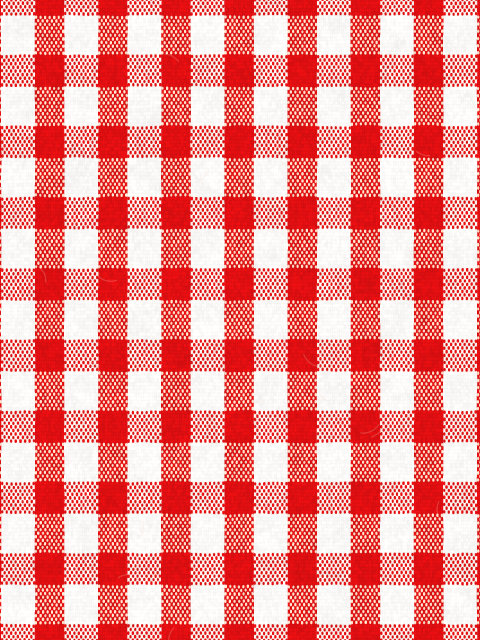
A WebGL 2 fragment shader for this texture:

```glsl
#version 300 es
precision highp float;

#define REPEATS vec2(7.6, 8.99)
#define PHASE vec2(0.554, 0.772)
#define THREADS vec2(28.0, 20.0)
#define RED_THREADS vec2(13.0, 9.0)
#define WEFT_SIZE 0.52
#define WOBBLE 0.32
#define SAMPLES 4
#define FIBRES 26
#define RED vec3(0.85, 0.055, 0.065)
#define WHITE vec3(0.975, 0.967, 0.962)
#define CREAM vec3(0.955, 0.83, 0.75)
#define BLUSH vec3(0.965, 0.92, 0.90)

uniform vec2 u_resolution;
out vec4 fragColor;

float hash(vec2 p) {
    vec3 q = fract(vec3(p.xyx) * 0.1031);
    q += dot(q, q.yzx + 33.33);
    return fract((q.x + q.y) * q.z);
}

float noise(vec2 p) {
    vec2 i = floor(p), f = fract(p);
    f = f * f * (3.0 - 2.0 * f);
    vec2 e = vec2(1.0, 0.0);
    return mix(mix(hash(i), hash(i + e.xy), f.x),
               mix(hash(i + e.yx), hash(i + e.xx), f.x), f.y);
}

// Plain weave: vertical warp floats with rounded weft crossings between them
vec3 cloth(vec2 p) {
    vec2 t = (p * REPEATS - PHASE) * THREADS;
    t += WOBBLE * (vec2(noise(t * 0.21), noise(t * 0.21 + 57.0)) - 0.5);
    vec2 id = floor(t), q = fract(t) - 0.5;
    float grain = hash(id + 300.0);

    // Dyed bands in each direction
    vec2 dyed = step(mod(id, THREADS), RED_THREADS - 0.5);
    bool mixedCell = dyed.x != dyed.y;
    vec3 warp = dyed.x > 0.5 ? RED : (mixedCell ? BLUSH : WHITE);
    vec3 weft = dyed.y > 0.5 ? RED : (mixedCell ? CREAM : WHITE);

    // Alternate crossings show the weft
    float over = mod(id.x + id.y, 2.0);
    float size = WEFT_SIZE + 0.12 * (grain - 0.5);
    float knot = over * (1.0 - smoothstep(-0.08, 0.08, length(q * vec2(0.95, 1.05)) - size));
    vec3 color = mix(warp, weft, knot);

    // Rounded thread shading, stronger on the dyed yarn
    float depth = mix(0.05, 0.15, max(dyed.x, dyed.y));
    float hollow = over > 0.5 ? q.y * q.y : q.x * q.x;
    color *= 1.0 + depth * (0.45 - 3.2 * hollow + 0.7 * (grain - 0.5));
    return color;
}

// Coverage of loose, slightly bent hairs lying on the cloth
float fibres(vec2 p, float pixel) {
    float cover = 0.0;
    for (int i = 0; i < FIBRES; i++) {
        float k = float(i) + 1.0;
        vec2 center = vec2(hash(vec2(k, 3.0)) * 0.75, hash(vec2(k, 11.0)));
        float angle = 6.2832 * hash(vec2(k, 19.0));
        float halfLength = mix(0.006, 0.018, hash(vec2(k, 27.0)));
        vec2 d = p - center;
        d = vec2(d.x * cos(angle) + d.y * sin(angle), d.y * cos(angle) - d.x * sin(angle));
        d.y += 18.0 * d.x * d.x;
        float dist = length(vec2(max(abs(d.x) - halfLength, 0.0), d.y));
        cover = max(cover, 1.0 - smoothstep(0.0003, 0.0003 + pixel, dist));
    }
    return cover;
}

void main() {
    // Average several points inside each pixel
    vec3 color = vec3(0.0);
    for (int y = 0; y < SAMPLES; y++) {
        for (int x = 0; x < SAMPLES; x++) {
            vec2 offset = (vec2(x, y) + 0.5) / float(SAMPLES) - 0.5;
            color += cloth((gl_FragCoord.xy + offset) / u_resolution);
        }
    }
    color /= float(SAMPLES * SAMPLES);

    // Uneven dye and stray hairs
    vec2 p = gl_FragCoord.xy / u_resolution * vec2(0.75, 1.0);
    color *= 1.0 + 0.03 * (noise(p * 45.0) - 0.5) + 0.025 * (noise(p * 190.0) - 0.5);
    color = mix(color, CREAM, 0.2 * fibres(p, 1.0 / u_resolution.y));
    fragColor = vec4(clamp(color, 0.0, 1.0), 1.0);
}
```
